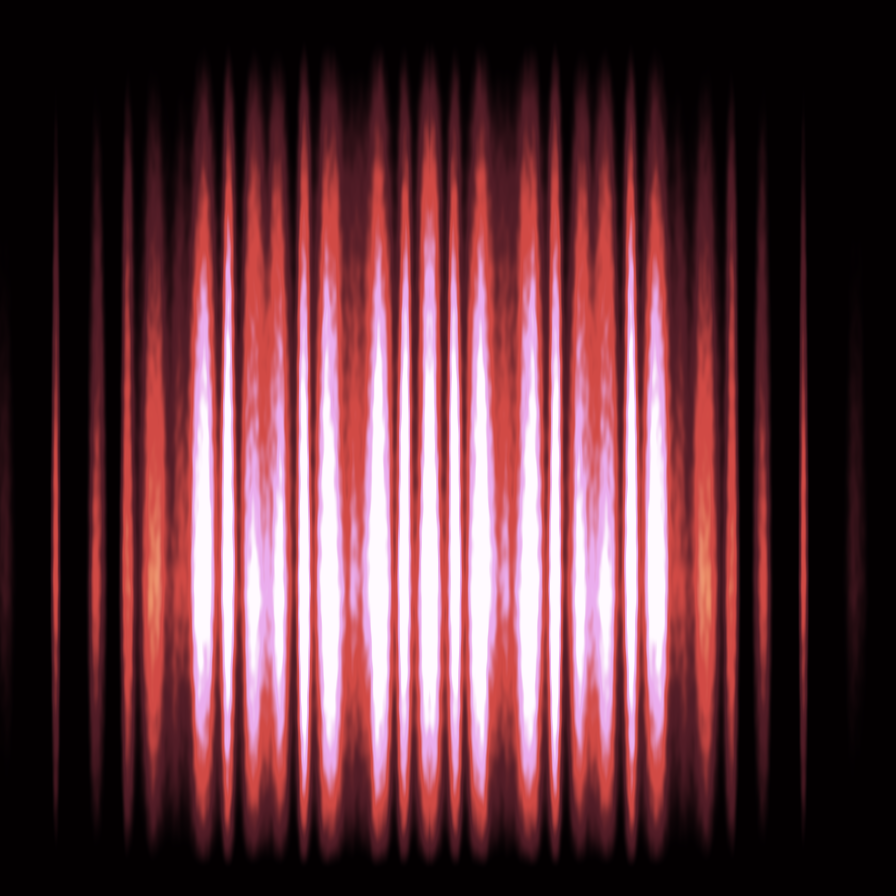
Give the GLSL for this background, as a WebGL 1 fragment shader.

```glsl
precision highp float;
// Mirrored curtain of glowing vertical light beams, white-hot low down, on black.

uniform vec2 u_resolution;

#define AXIS_X 0.4795
#define SPACING 0.0281
#define WIDE_SIGMA 0.0098
#define THIN_SIGMA 0.0052
#define BEAM_TOP 0.978
#define BEAM_BOTTOM 0.025
#define HOT_Y 0.34
#define GAIN 1.5
#define STREAKS 0.35

const vec3 BLACK = vec3(0.01, 0.0, 0.005);
const vec3 MAROON = vec3(0.32, 0.11, 0.15);
const vec3 RED = vec3(0.82, 0.29, 0.27);
const vec3 ORANGE = vec3(0.93, 0.58, 0.42);
const vec3 LILAC = vec3(0.92, 0.68, 0.93);
const vec3 WHITE = vec3(1.0, 0.98, 1.0);

vec2 gradientAt(vec2 cell) {
    float h = fract(sin(dot(cell, vec2(127.1, 311.7))) * 43758.5);
    return vec2(cos(6.2832 * h), sin(6.2832 * h));
}

float gradientNoise(vec2 p) {
    vec2 i = floor(p);
    vec2 f = fract(p);
    vec2 u = f * f * (3.0 - 2.0 * f);
    vec2 e = vec2(1.0, 0.0);
    float low = mix(dot(gradientAt(i), f),
                    dot(gradientAt(i + e.xy), f - e.xy), u.x);
    float high = mix(dot(gradientAt(i + e.yx), f - e.yx),
                     dot(gradientAt(i + e.xx), f - e.xx), u.x);
    return mix(low, high, u.y);
}

// Sum of beams; width and strength repeat in a symmetric cycle of seven.
float beams(float d) {
    float sum = 0.0;
    for (int k = -2; k < 16; k++) {
        float i = float(k);
        float n = abs(i);
        float kind = abs(mod(n, 7.0) - 3.0);
        float isDim = 1.0 - step(0.5, kind);
        float isThin = step(1.5, kind) * (1.0 - step(2.5, kind));
        float isPair = step(2.5, kind) * step(0.5, n);
        float strength = 1.0 - 0.55 * isDim - 0.05 * isThin - 0.28 * isPair;
        float sigma = mix(WIDE_SIGMA, THIN_SIGMA, isThin);

        // The last beams spread apart and become needle thin.
        float beyond = max(n - 12.0, 0.0);
        sigma *= 1.0 - 0.32 * min(beyond, 2.0);
        sigma = mix(sigma, 0.012, step(14.5, n));
        float center = sign(i) * (n * SPACING + 0.006 * beyond * beyond);

        float q = (d - center) / sigma;
        sum += strength * exp(-0.5 * q * q);
    }
    return sum;
}

// Vertical brightness: long fade upward, short fade downward.
float envelope(float y) {
    float above = clamp((BEAM_TOP - y) / (BEAM_TOP - HOT_Y), 0.0, 1.0);
    float below = clamp((y - BEAM_BOTTOM) / (HOT_Y - BEAM_BOTTOM), 0.0, 1.0);
    return GAIN * min(pow(above, 0.9), pow(below, 0.75));
}

// Dimming away from the axis, in two steps.
float sideFade(float d) {
    return (1.0 - 0.52 * smoothstep(0.22, 0.32, d))
         * (1.0 - 0.72 * smoothstep(0.43, 0.46, d));
}

// Heat ramp; the outer beams glow orange instead of lilac.
vec3 heatColor(float heat, float outer) {
    vec3 c = mix(BLACK, MAROON, smoothstep(0.02, 0.23, heat));
    c = mix(c, RED, smoothstep(0.22, 0.46, heat));
    c = mix(c, mix(LILAC, ORANGE, outer), smoothstep(0.48, 0.72, heat));
    return mix(c, WHITE, smoothstep(0.74, 0.95, heat));
}

void main() {
    vec2 uv = gl_FragCoord.xy / u_resolution;
    float d = abs(uv.x - AXIS_X);

    // Fine streaks along the beams and a faint flicker in height.
    float streak = gradientNoise(vec2(d * 105.0, uv.y * 3.0))
                 + 0.4 * gradientNoise(vec2(d * 190.0, uv.y * 38.0));
    float heat = beams(d) * envelope(uv.y) * sideFade(d);
    heat = max(heat * (1.0 + STREAKS * streak) - 0.05, 0.0);

    float outer = smoothstep(0.26, 0.31, d);
    gl_FragColor = vec4(heatColor(heat, outer), 1.0);
}
```
